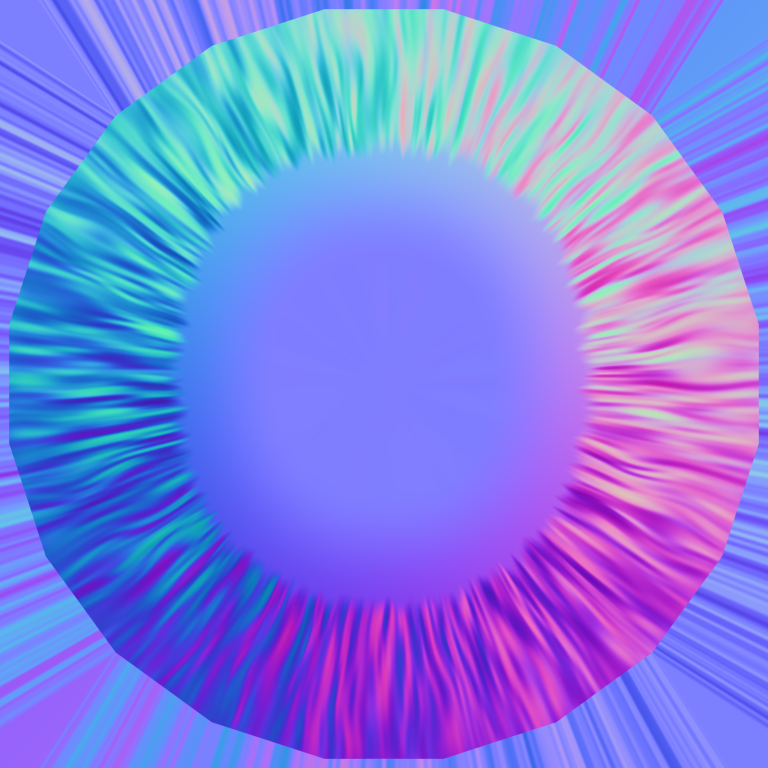
Write a WebGL 1 fragment shader that draws this texture map.

```glsl
precision highp float;
// Tangent-space normal map: a smooth dome inside a fibrous twenty-sided ring,
// on a flat ground scored by rays. Each zone makes a surface tilt from polar
// noise; the tilts are blended and encoded as a colour at the end.
uniform vec2 u_resolution;

const float TAU = 6.2831853;
const float RING_SIDES = 20.0;
const float RING_APOTHEM = 0.488;
const float RAY_ORIGIN = 0.19;
const float RAY_LIMIT = 0.65;

float hash(vec2 cell) {
  return fract(sin(dot(cell, vec2(127.1, 311.7))) * 43758.5453);
}

// Value noise from -1 to 1 that repeats along x
float wrappedNoise(vec2 p, float period) {
  vec2 cell = floor(p);
  vec2 f = fract(p);
  f = f * f * (3.0 - 2.0 * f);
  float x0 = mod(cell.x, period);
  float x1 = mod(cell.x + 1.0, period);
  float low = mix(hash(vec2(x0, cell.y)), hash(vec2(x1, cell.y)), f.x);
  float high = mix(hash(vec2(x0, cell.y + 1.0)), hash(vec2(x1, cell.y + 1.0)), f.x);
  return mix(low, high, f.y) * 2.0 - 1.0;
}

// Signed distance to a regular polygon with a flat right side
float polygonDistance(vec2 p, float sides, float apothem) {
  float sector = TAU / sides;
  float angle = atan(p.y, p.x);
  float nearest = floor(angle / sector + 0.5) * sector;
  return length(p) * cos(angle - nearest) - apothem;
}

// Rounded oval measure: 1 on the rim of the dome
float domeMeasure(vec2 p, vec2 radii) {
  vec2 q = pow(abs(p) / radii, vec2(2.25));
  return pow(q.x + q.y, 1.0 / 2.25);
}

// Long thin fibres whose sideways lean varies around the ring
float fibreLean(float turn, float radius) {
  float bend = 0.003 * wrappedNoise(vec2(turn * 60.0, radius * 12.0), 60.0);
  float t = turn + bend;
  float coarse = wrappedNoise(vec2(t * 130.0, radius * 8.0), 130.0);
  float medium = wrappedNoise(vec2(t * 270.0, radius * 13.0 + 31.0), 270.0);
  float fine = wrappedNoise(vec2(t * 410.0, radius * 17.0 + 67.0), 410.0);
  return coarse * 0.22 + medium * 0.9 + fine * 0.75;
}

// Straight rays fanning from each canvas side, with plain corner wedges
float groundLean(vec2 p) {
  bool sideways = abs(p.x) > abs(p.y);
  float along = sideways ? p.x : p.y;
  float across = sideways ? p.y : p.x;
  float slope = across / (abs(along) + RAY_ORIGIN);
  float family = (sideways ? 0.0 : 2.0) + step(0.0, along);
  float x = slope + 2.0 + family * 3.0;
  float broad = wrappedNoise(vec2(x * 19.0, 5.0), 997.0);
  float medium = wrappedNoise(vec2(x * 53.0, 11.0), 997.0);
  float fine = wrappedNoise(vec2(x * 127.0, 23.0), 997.0);
  float rays = broad * 0.2 + medium * 0.42 + fine * 0.4;
  float wedge = smoothstep(RAY_LIMIT - 0.004, RAY_LIMIT + 0.004, abs(slope));
  float wedgeLean = 0.32 * step(0.0, p.x * p.y);
  return mix(rays, wedgeLean, wedge);
}

vec3 encodeNormal(vec2 tilt) {
  return 0.5 + 0.5 * normalize(vec3(tilt, 1.0));
}

void main() {
  vec2 p = (gl_FragCoord.xy - 0.5 * u_resolution) / min(u_resolution.x, u_resolution.y);
  float radius = length(p);
  vec2 outward = p / max(radius, 0.0001);
  vec2 tangent = vec2(-outward.y, outward.x);
  float turn = fract(atan(p.y, p.x) / TAU);

  // Dome: flat middle with faint spokes, curving down at the rim
  vec2 domePoint = p - vec2(-0.002, 0.01);
  float dome = domeMeasure(domePoint, vec2(0.269, 0.302));
  vec2 domeOut = domePoint / max(length(domePoint), 0.0001);
  float slope = 0.6 * smoothstep(0.5, 1.08, dome);
  float spokes = wrappedNoise(vec2(turn * 48.0, 3.0), 48.0);
  spokes *= smoothstep(0.02, 0.1, radius) * (1.0 - smoothstep(0.1, 0.2, radius));
  vec2 domeTilt = domeOut * slope + tangent * spokes * 0.025 + vec2(0.0, -0.015);

  // Ring: steep outward slope broken by fibres that calm towards the edge
  float lean = fibreLean(turn, radius);
  float calm = mix(1.4, 0.8, smoothstep(0.32, 0.49, radius));
  float steepness = 1.08 + 0.3 * wrappedNoise(vec2(turn * 300.0, radius * 14.0), 300.0);
  vec2 ringTilt = outward * steepness + tangent * lean * calm;

  // Ground: rays lean sideways only
  vec2 groundTilt = tangent * groundLean(p) - vec2(0.03, 0.0);

  // Join the zones: finely ragged rim inside, crisp polygon outside
  float ragged = 0.03 * wrappedNoise(vec2(turn * 270.0, 7.0), 270.0);
  float ringMask = smoothstep(0.95, 1.06, dome + ragged);
  float edge = polygonDistance(p, RING_SIDES, RING_APOTHEM);
  float groundMask = smoothstep(-0.001, 0.001, edge);
  vec3 colour = encodeNormal(mix(domeTilt, ringTilt, ringMask));
  colour = mix(colour, encodeNormal(groundTilt), groundMask);
  gl_FragColor = vec4(colour, 1.0);
}
```
